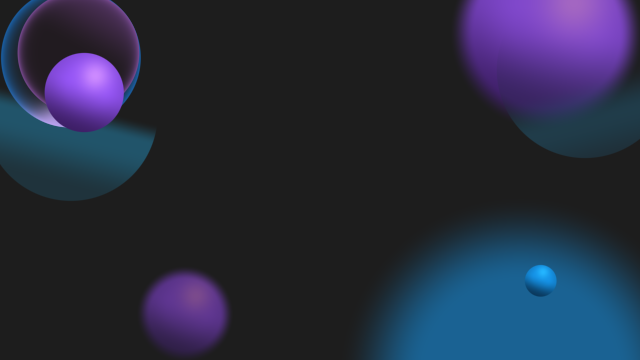
A Shadertoy shader for this background:

```glsl
// Dark backdrop with glossy purple and blue balls, tinted glass discs and a blue glow.

const vec3 BACKDROP = vec3(0.114);
const vec3 GLOW_BLUE = vec3(0.10, 0.385, 0.575);
const vec3 TEAL = vec3(0.13, 0.34, 0.43);
const vec3 RIM_BLUE = vec3(0.10, 0.38, 0.66);
const vec3 RIM_PURPLE = vec3(0.50, 0.30, 0.60);
const vec3 LAVENDER = vec3(0.74, 0.64, 0.95);
const vec3 VIOLET = vec3(0.58, 0.33, 0.96);
const vec3 VIOLET_SHADE = vec3(0.24, 0.12, 0.40);

// Coverage of a disc whose edge fades over +-blur.
float disc(vec2 p, vec2 center, float radius, float blur) {
    return 1.0 - smoothstep(-blur, blur, length(p - center) - radius);
}

// Soft bell around a point.
float bell(vec2 p, vec2 center, float width) {
    vec2 q = (p - center) / width;
    return exp(-dot(q, q));
}

// Ball lit from the upper right; q spans -1..1 across it.
vec3 ballColor(vec2 q, vec2 shine, vec3 shade, vec3 body, vec3 light) {
    float lit = smoothstep(-1.05, 0.25, dot(q, normalize(vec2(0.35, 1.0))));
    lit *= 1.0 - 0.22 * smoothstep(0.45, 1.1, length(q - 0.3 * shine));
    return mix(mix(shade, body, lit), light, bell(q, shine, 0.36));
}

vec3 addBall(vec3 base, vec2 p, vec2 center, float radius, float blur,
             vec2 shine, vec3 shade, vec3 body, vec3 light) {
    vec3 color = ballColor((p - center) / radius, shine, shade, body, light);
    return mix(base, color, disc(p, center, radius, blur));
}

// Glass disc tinted below a slanted line, fading toward its bottom.
vec3 addGlass(vec3 base, vec2 p, vec2 center, float radius, float lineY,
              float slope, float soft, float strength, float aa) {
    float depth = lineY + slope * p.x - p.y;
    float band = smoothstep(-soft, soft, depth);
    float fade = mix(1.0, 0.4, smoothstep(0.06, 0.21, depth));
    return mix(base, TEAL, disc(p, center, radius, aa) * band * fade * strength);
}

// Hollow bubble: a dim body and a rim that brightens at the edge.
vec3 addBubble(vec3 base, vec2 p, vec2 center, float radius, vec3 body,
               float opacity, vec3 rimColor, float rimWidth, float aa) {
    float inside = disc(p, center, radius, aa);
    float edge = max(radius - length(p - center), 0.0);
    float rim = exp(-edge / rimWidth);
    vec3 color = mix(base, body, opacity);
    return mix(base, mix(color, rimColor, rim), inside);
}

void mainImage(out vec4 fragColor, in vec2 fragCoord) {
    vec2 p = fragCoord / iResolution.y;
    float aa = 0.8 / iResolution.y;

    // Blue glow in the lower right
    float glow = 1.0 - smoothstep(0.27, 0.51, length(p - vec2(1.447, -0.053)));
    vec3 color = mix(BACKDROP, GLOW_BLUE, glow);

    // Large out-of-focus ball with a glass disc in front
    color = addBall(color, p, vec2(1.519, 0.907), 0.236, 0.035, vec2(0.32, 0.36),
                    VIOLET_SHADE, vec3(0.50, 0.28, 0.80), vec3(0.64, 0.40, 0.76));
    vec2 glassCenter = vec2(1.625, 0.806);
    color = mix(color, vec3(0.13, 0.18, 0.25), 0.24 * disc(p, glassCenter, 0.245, aa)
                * (1.0 - smoothstep(0.72, 0.92, p.y)));
    color = addGlass(color, p, glassCenter, 0.245, 0.28, 0.27, 0.06, 0.5, aa);

    // Glass disc on the left
    color = addGlass(color, p, vec2(0.197, 0.683), 0.241, 0.735, -0.254, 0.03, 0.95, aa);

    // Nested bubbles: blue outside, purple inside
    vec2 outer = vec2(0.197, 0.840);
    vec3 outerRim = mix(RIM_BLUE, LAVENDER, bell(p, vec2(0.15, 0.655), 0.09));
    color = addBubble(color, p, outer, 0.194, BACKDROP, 0.85, outerRim, 0.022, aa);
    color = mix(color, LAVENDER, 0.8 * bell(p, vec2(0.155, 0.66), 0.05)
                * disc(p, outer, 0.194, aa));
    vec2 inner = vec2(0.218, 0.854);
    vec3 innerBody = mix(vec3(0.13, 0.105, 0.125), vec3(0.29, 0.18, 0.33),
                         smoothstep(0.0, 0.17, dot(p - inner, vec2(0.5, 0.87))));
    color = addBubble(color, p, inner, 0.169, innerBody, 0.95, RIM_PURPLE, 0.011, aa);

    // Sharp violet ball
    color = addBall(color, p, vec2(0.234, 0.743), 0.110, aa, vec2(0.28, 0.42),
                    VIOLET_SHADE, VIOLET, vec3(0.80, 0.54, 1.0));

    // Blurred ball at the bottom and small blue ball over the glow
    color = addBall(color, p, vec2(0.514, 0.127), 0.116, 0.02, vec2(0.26, 0.44),
                    vec3(0.18, 0.12, 0.27), vec3(0.37, 0.21, 0.57), vec3(0.48, 0.29, 0.55));
    color = addBall(color, p, vec2(1.502, 0.220), 0.044, aa, vec2(0.15, 0.55),
                    vec3(0.04, 0.22, 0.36), vec3(0.08, 0.57, 0.90), vec3(0.14, 0.71, 1.0));

    fragColor = vec4(color, 1.0);
}
```
